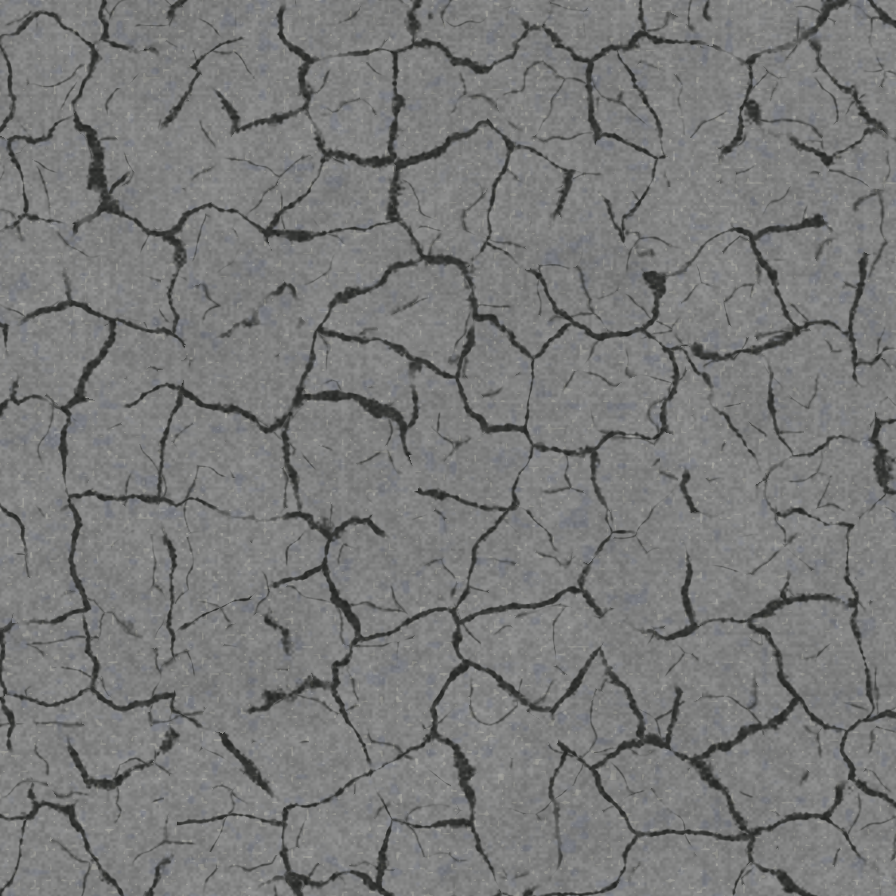
A WebGL 2 fragment shader for this texture:

```glsl
#version 300 es
precision highp float;
// Weathered grey asphalt broken by a network of dark, ragged cracks.

uniform vec2 u_resolution;
out vec4 fragColor;

const vec3 STONE = vec3(0.503, 0.505, 0.503);
const vec3 CRACK = vec3(0.205, 0.210, 0.203);
const vec3 COOL_TINT = vec3(-0.035, -0.030, -0.012);
const vec3 WARM_TINT = vec3(0.085, 0.083, 0.065);
const float MAIN_CELLS = 9.5;      // large plates across the canvas
const float MAIN_WIDTH = 0.0040;   // half width of the large cracks
const float FINE_CELLS = 17.0;     // plates cut by the hairlines
const float FINE_WIDTH = 0.0013;   // half width of the hairlines
const float SOFTNESS = 0.0016;     // crumbled rim of a crack
const float RAGGED = 0.0042;       // grain eating into the rim
const float GRAIN = 0.135;
const float MOTTLE = 0.050;

float hash(vec2 p) {
    return fract(sin(dot(p, vec2(127.1, 311.7))) * 43758.5453);
}

vec2 hash2(vec2 p) {
    return vec2(hash(p), hash(p + 37.3));
}

float noise(vec2 p) {
    vec2 cell = floor(p);
    vec2 f = fract(p);
    f = f * f * (3.0 - 2.0 * f);
    float low = mix(hash(cell), hash(cell + vec2(1, 0)), f.x);
    float high = mix(hash(cell + vec2(0, 1)), hash(cell + vec2(1, 1)), f.x);
    return mix(low, high, f.y);
}

vec2 noise2(vec2 p) {
    return vec2(noise(p), noise(p + 53.7)) - 0.5;
}

// Bends straight cell borders into wandering cracks.
vec2 warp(vec2 p) {
    return p + 0.050 * noise2(p * 8.0)
             + 0.022 * noise2(p * 24.0 + 11.0)
             + 0.009 * noise2(p * 62.0 + 23.0);
}

vec2 cellPoint(vec2 id, float seed) {
    return id + 0.5 + 0.88 * (hash2(id + seed) - 0.5);
}

// Crack depth from 0 to 1 along Voronoi borders that thin out and break off.
float crackDepth(vec2 p, float cells, float halfWidth, float gap, float seed, float rough) {
    vec2 q = warp(p) * cells;
    vec2 base = floor(q);
    vec2 nearId = base;
    vec2 nearPoint = vec2(0.0);
    float nearest = 1e3;
    for (int y = -1; y <= 1; y++) {
        for (int x = -1; x <= 1; x++) {
            vec2 id = base + vec2(x, y);
            vec2 point = cellPoint(id, seed);
            float d = distance(q, point);
            if (d < nearest) {
                nearest = d;
                nearId = id;
                nearPoint = point;
            }
        }
    }

    float soft = SOFTNESS + 0.5 / min(u_resolution.x, u_resolution.y);
    float depth = 0.0;
    for (int y = -2; y <= 2; y++) {
        for (int x = -2; x <= 2; x++) {
            if (x == 0 && y == 0) continue;
            vec2 id = nearId + vec2(x, y);
            vec2 point = cellPoint(id, seed);
            vec2 across = normalize(point - nearPoint);
            float d = dot(0.5 * (point + nearPoint) - q, across) / cells;
            if (d > 0.03) continue;
            float edge = hash(id + nearId + seed * 1.7);
            float breakup = noise(p * cells * 1.7 + edge * 31.0) + 0.35 * (edge - 0.5);
            float presence = smoothstep(gap, gap + 0.18, breakup);
            float swell = 0.45 + 0.55 * edge + 0.7 * (noise(p * 34.0 + seed) - 0.5);
            float width = halfWidth * max(swell, 0.2) * (0.4 + 0.6 * presence);
            float rim = 1.0 - smoothstep(width - soft, width + soft, d + rough);
            depth = max(depth, rim * presence);
        }
    }
    return depth;
}

void main() {
    vec2 p = gl_FragCoord.xy / min(u_resolution.x, u_resolution.y);

    // Stone surface: fine grain, broad mottling, cool stains and pale grit.
    float fine = noise(p * 290.0);
    float medium = noise(p * 150.0 + 71.0);
    float grain = 0.6 * fine + 0.4 * medium - 0.5;
    float mottle = 0.6 * noise(p * 13.0 + 5.0) + 0.4 * noise(p * 42.0 + 9.0) - 0.5;
    vec3 colour = STONE + GRAIN * grain + MOTTLE * mottle;
    float stain = smoothstep(0.62, 0.88, 0.65 * noise(p * 75.0 + 19.0) + 0.35 * medium);
    float grit = smoothstep(0.80, 0.98, noise(p * 230.0 + 43.0));
    colour += COOL_TINT * 1.6 * stain + WARM_TINT * grit;

    // Large cracks first, then broken hairlines inside the plates.
    float rough = RAGGED * grain;
    float wide = crackDepth(p, MAIN_CELLS, MAIN_WIDTH, 0.20, 3.0, rough);
    float thin = crackDepth(p + 0.37, FINE_CELLS, FINE_WIDTH, 0.52, 17.0, 0.5 * rough);
    float depth = max(wide, 0.72 * thin);
    vec3 floorColour = CRACK + 0.16 * grain + 0.6 * WARM_TINT * grit;
    fragColor = vec4(mix(colour, floorColour, depth), 1.0);
}
```
